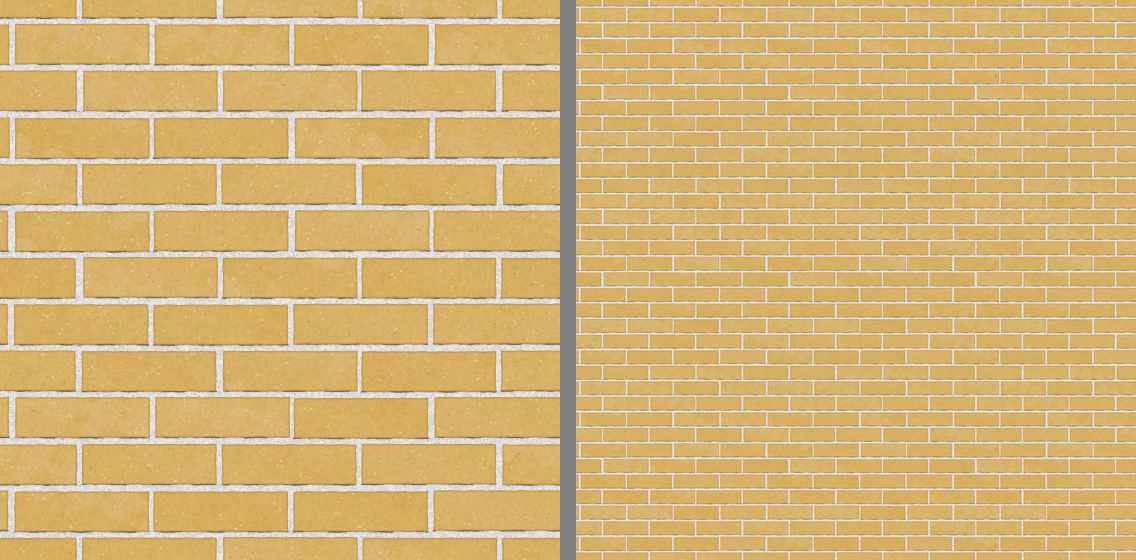
Left: one tile. Right: repeated 3 by 3.
Give the GLSL for this texture, as a three.js fragment shader.

```glsl
varying vec2 vUv;

const float TAU = 6.2831853;
const vec2 BRICKS = vec2(4.0, 12.0);
const vec2 JOINT = vec2(0.0098, 0.0112);
const float EDGE = 0.0012;

const vec3 OCHRE = vec3(0.835, 0.675, 0.355);
const vec3 SAND = vec3(0.85, 0.70, 0.415);
const vec3 SCUFF = vec3(0.855, 0.72, 0.46);
const vec3 RIM = vec3(0.76, 0.57, 0.23);
const vec3 FLECK = vec3(0.90, 0.83, 0.67);
const vec3 PIT = vec3(0.67, 0.52, 0.27);
const vec3 MORTAR = vec3(0.88, 0.88, 0.89);
const vec3 GRIT = vec3(0.70, 0.70, 0.70);
const vec3 SHADOW = vec3(0.40, 0.34, 0.22);

vec2 hash2(vec2 p) {
  vec3 a = fract(p.xyx * vec3(0.1031, 0.1030, 0.0973));
  a += dot(a, a.yzx + 33.33);
  return fract((a.xx + a.yz) * a.zy);
}

// Wrapping cellular noise: distance to the nearest point, and its random id
vec2 cellular(vec2 uv, vec2 count) {
  vec2 p = uv * count;
  vec2 base = floor(p);
  vec2 nearest = vec2(9.0, 0.0);
  for (int j = -1; j <= 1; j++) {
    for (int i = -1; i <= 1; i++) {
      vec2 cell = base + vec2(float(i), float(j));
      vec2 id = mod(cell, count);
      float dist = length(cell + hash2(id) - p);
      if (dist < nearest.x) nearest = vec2(dist, hash2(id + 71.0).x);
    }
  }
  return nearest;
}

// Layered sines with whole frequencies, roughly -1 to 1
float waves(vec2 uv, vec2 freq, float phase) {
  float sum = 0.0;
  float amp = 0.5;
  for (int i = 0; i < 4; i++) {
    sum += amp * sin(TAU * dot(uv, freq) + phase + 1.7 * sum);
    freq = vec2(-freq.y, freq.x) * 2.0 + vec2(1.0, 3.0);
    phase = phase * 1.7 + 1.3;
    amp *= 0.6;
  }
  return sum;
}

float boxDistance(vec2 p, vec2 halfSize) {
  vec2 d = abs(p) - halfSize;
  return length(max(d, 0.0)) + min(max(d.x, d.y), 0.0);
}

// Sparse dots: a share of the cells carries one
float specks(vec2 uv, float count, float share, float radius) {
  vec2 c = cellular(uv, vec2(count));
  return step(1.0 - share, c.y) * (1.0 - smoothstep(radius * 0.4, radius, c.x));
}

vec3 brickFace(vec2 uv, vec2 rnd, float dist) {
  float cloud = waves(uv, vec2(3.0, 5.0), rnd.x * TAU);
  vec3 col = mix(OCHRE, SAND, clamp(0.25 + 0.6 * rnd.y + 0.35 * cloud, 0.0, 1.0));

  // Pale worn patches on some bricks
  float patchy = waves(uv, vec2(2.0, 7.0), rnd.y * 17.0);
  col = mix(col, SCUFF, 0.75 * step(0.55, rnd.x) * smoothstep(0.0, 0.35, patchy));

  // Sanded grain
  vec2 grain = cellular(uv, vec2(200.0));
  col *= 1.0 + 0.045 * (grain.y - 0.5) + 0.03 * (0.45 - grain.x);

  // Flecks gathered in clusters, and small pits
  float cluster = smoothstep(0.15, 0.6, waves(uv, vec2(9.0, 7.0), rnd.x * 9.0));
  col = mix(col, FLECK, 0.7 * cluster * specks(uv, 150.0, 0.10, 0.45));
  col = mix(col, FLECK, 0.6 * specks(uv + 0.37, 64.0, 0.05, 0.16));
  col = mix(col, PIT, 0.6 * specks(uv + 0.61, 72.0, 0.05, 0.15));

  // Burnt rim
  return mix(col, RIM, 0.75 * smoothstep(-0.0045, -0.0005, dist));
}

vec3 mortarBed(vec2 uv, float below) {
  vec2 grain = cellular(uv, vec2(230.0));
  vec3 col = MORTAR + 0.10 * (grain.y - 0.5) + 0.05 * (0.45 - grain.x);
  float grit = step(0.86, grain.y) * (1.0 - smoothstep(0.3, 0.6, grain.x));
  return mix(col, GRIT, clamp(0.6 * grit + 0.4 * below, 0.0, 1.0));
}

void main() {
  // Running bond: every other course shifts by half a brick
  float course = vUv.y * BRICKS.y - 0.547;
  float shift = mix(0.083, 0.568, mod(floor(course), 2.0));
  vec2 grid = vec2(vUv.x * BRICKS.x - shift, course);
  vec2 rnd = hash2(mod(floor(grid), BRICKS) + 5.0);

  // Brick outline, slightly displaced and uneven
  vec2 halfSize = 0.5 * (1.0 / BRICKS - JOINT);
  vec2 local = (fract(grid) - 0.5) / BRICKS - (rnd - 0.5) * vec2(0.004, 0.002);
  float wobble = waves(vUv, vec2(23.0, 17.0), rnd.x * TAU);
  float dist = boxDistance(local, halfSize - 0.0012) - 0.0012 + 0.0006 * wobble;
  float face = 1.0 - smoothstep(-EDGE, EDGE, dist);

  // Broken shadow along the lower edge
  float drop = local.y + halfSize.y;
  float ragged = smoothstep(-0.4, 0.5, waves(vUv, vec2(13.0, 6.0), rnd.y * TAU));
  float below = (1.0 - smoothstep(-0.001, 0.001, drop)) * smoothstep(-0.006, 0.0, drop);
  float line = (1.0 - smoothstep(0.0004, 0.0022, abs(dist))) * (1.0 - smoothstep(0.0, 0.003, drop));

  vec3 col = mix(mortarBed(vUv, below * ragged), brickFace(vUv, rnd, dist), face);
  col = mix(col, SHADOW, line * (0.2 + 0.6 * ragged));
  gl_FragColor = vec4(col, 1.0);
}
```
